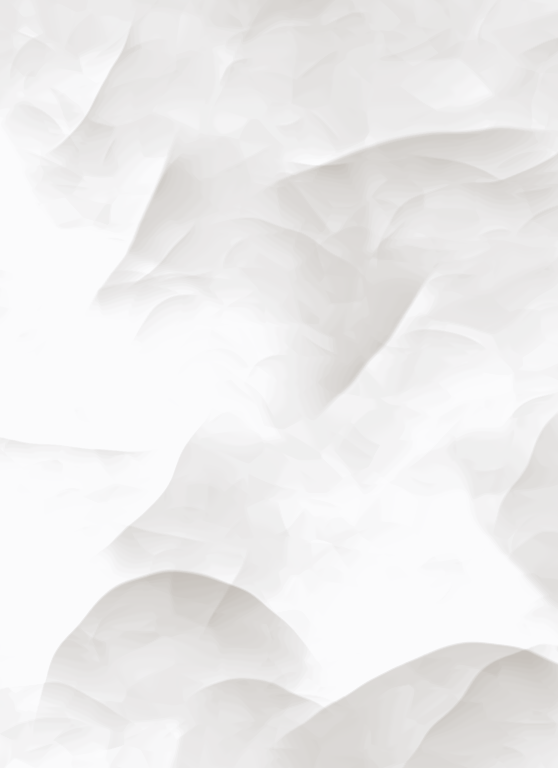
Write a Shadertoy shader that draws this texture.

```glsl
// Crumpled white paper: tilted facets at several scales, scattered curved
// creases and a few broad folds are summed into one lightness value, which
// is softly banded and coloured from warm grey shadow to cool white.

#define BASE_LIGHT 0.935
#define TOP_SHADE 0.05
#define FACET_DEPTH 0.052
#define CREASE_DEPTH 0.085
#define FOLD_DEPTH 0.125
#define EDGE 0.0022
#define FACET_SHARPNESS 34.0
#define WARP 0.045
#define BANDS 75.0

vec3 hash32(vec2 p) {
    vec3 q = fract(p.xyx * vec3(0.1031, 0.1030, 0.0973));
    q += dot(q, q.yxz + 33.33);
    return fract((q.xxy + q.yzz) * q.zyx);
}

float noise(vec2 p) {
    vec2 i = floor(p), f = fract(p);
    f = f * f * (3.0 - 2.0 * f);
    return mix(mix(hash32(i).x, hash32(i + vec2(1, 0)).x, f.x),
               mix(hash32(i + vec2(0, 1)).x, hash32(i + vec2(1, 1)).x, f.x), f.y);
}

vec2 noise2(vec2 p) {
    return vec2(noise(p), noise(p + 47.3)) - 0.5;
}

mat2 rotation(float angle) {
    float c = cos(angle), s = sin(angle);
    return mat2(c, s, -s, c);
}

// Flat tilted planes in the cells of a Voronoi pattern, about -0.8 to 0.8.
float facets(vec2 p) {
    vec2 cell = floor(p);
    float total = 0.0, weights = 0.0;
    for (int y = -1; y <= 1; y++)
    for (int x = -1; x <= 1; x++) {
        vec2 id = cell + vec2(x, y);
        vec3 h = hash32(id + 101.0);
        vec2 r = p - id - h.xy;
        float weight = exp(-FACET_SHARPNESS * dot(r, r));
        vec2 tilt = 1.5 * (hash32(id + 211.0).xy - 0.5);
        total += weight * (h.z - 0.5 + dot(r, tilt));
        weights += weight;
    }
    return total / max(weights, 1e-30);
}

// Bent crest from a to b: lit on its left side, shadowed on its right.
float fold(vec2 p, vec2 a, vec2 b, float bulge, float reach, float edge) {
    vec2 along = b - a, r = p - a;
    float size = length(along);
    float u = clamp(dot(r, along) / (size * size), 0.0, 1.0);
    float v = (along.x * r.y - along.y * r.x) / size;
    v -= bulge * size * 4.0 * u * (1.0 - u);
    float taper = smoothstep(0.0, 0.3, u) * smoothstep(1.0, 0.7, u);
    float side = smoothstep(-edge, edge, v);
    float lit = 0.5 * exp(-max(v, 0.0) / (0.7 * reach));
    float shadow = exp(min(v, 0.0) / reach);
    return taper * mix(-shadow, lit, side);
}

// One random crease per grid cell, mostly rising to the right.
float creases(vec2 p, float scale) {
    p *= scale;
    vec2 cell = floor(p);
    float total = 0.0;
    for (int y = -1; y <= 1; y++)
    for (int x = -1; x <= 1; x++) {
        vec2 id = cell + vec2(x, y);
        vec3 h = hash32(id + scale * 17.0), g = hash32(id + scale * 31.0);
        vec2 centre = id + mix(vec2(0.2), vec2(0.8), h.xy);
        float angle = mix(-0.6, 1.1, h.z);
        vec2 arm = vec2(cos(angle), sin(angle)) * mix(0.35, 0.65, g.x);
        float bulge = mix(-0.12, 0.22, g.y);
        total += g.z * g.z * fold(p, centre - arm, centre + arm, bulge,
                                  mix(0.08, 0.24, h.x), EDGE * scale);
    }
    return total;
}

// Broad folds that set the overall composition.
float broadFolds(vec2 p) {
    float sum = fold(p, vec2(0.03, 0.02), vec2(0.44, 0.12), 0.42, 0.10, 0.003);
    sum += fold(p, vec2(0.34, 0.00), vec2(0.84, 0.10), 0.20, 0.10, 0.003);
    sum += 0.7 * fold(p, vec2(-0.12, 0.42), vec2(0.23, 0.41), 0.04, 0.04, 0.003);
    sum += 0.8 * fold(p, vec2(0.10, 0.57), vec2(0.24, 0.84), -0.04, 0.07, 0.004);
    sum += 0.8 * fold(p, vec2(0.58, 0.68), vec2(0.40, 0.45), 0.03, 0.06, 0.004);
    sum += 0.8 * fold(p, vec2(0.30, 0.73), vec2(0.76, 0.83), 0.10, 0.07, 0.004);
    return sum;
}

vec3 paperColour(float light) {
    vec3 colour = mix(vec3(0.78, 0.76, 0.74), vec3(0.86, 0.85, 0.84), smoothstep(0.74, 0.85, light));
    colour = mix(colour, vec3(0.915, 0.91, 0.91), smoothstep(0.84, 0.91, light));
    return mix(colour, vec3(0.985, 0.985, 0.99), smoothstep(0.90, 0.985, light));
}

void mainImage(out vec4 fragColor, in vec2 fragCoord) {
    vec2 p = fragCoord / iResolution.y;
    vec2 q = p + WARP * noise2(p * 6.0) + 0.3 * WARP * noise2(p * 21.0);

    // Soft illumination, dimmer towards the top right
    float light = BASE_LIGHT - TOP_SHADE * smoothstep(0.45, 1.0, p.y + 0.3 * (p.x - 0.36));
    light += 0.03 * smoothstep(0.3, 0.0, p.x) + 0.08 * (noise(q * 4.0 + 9.0) - 0.5);

    // Facets, halving in size and strength
    float amount = FACET_DEPTH, scale = 4.5;
    for (int i = 0; i < 3; i++) {
        vec2 s = rotation(-0.5 + 0.35 * float(i)) * q * vec2(1.0, 1.25);
        light += amount * facets(s * scale + 5.0 * float(i));
        amount *= 0.6;
        scale *= 2.1;
    }

    // Creases, finer and denser towards the top
    float busy = mix(0.6, 1.0, smoothstep(0.3, 0.9, p.y));
    light += CREASE_DEPTH * (creases(q, 4.0) + busy * (0.8 * creases(q, 8.0) + 0.5 * creases(q, 15.0)));
    light += FOLD_DEPTH * broadFolds(p + 0.6 * (q - p));

    // Soft tonal bands
    float level = light * BANDS;
    light = (floor(level) + smoothstep(0.2, 0.8, fract(level))) / BANDS;
    fragColor = vec4(paperColour(light), 1.0);
}
```
